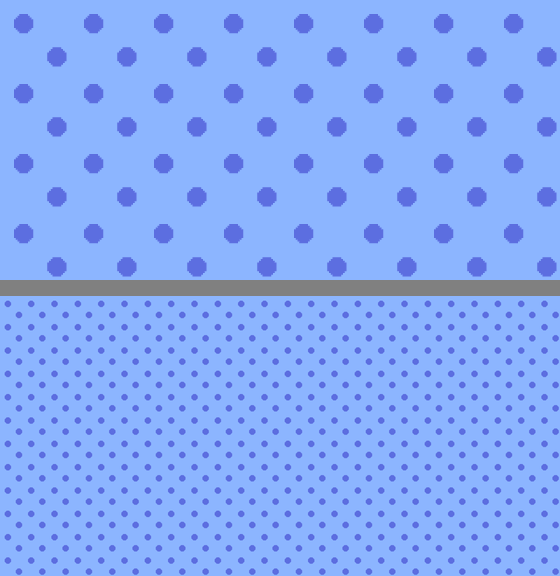
Top: one tile. Bottom: repeated 3 by 3.
A Shadertoy shader for this pattern:

```glsl
// Pixel-stepped polka dots in two staggered rows on a light blue ground.

const vec2 REPEATS = vec2(8.0, 4.0);  // tiles across and down
const float GRID = 40.0;              // steps along each side of a tile
const vec3 GROUND = vec3(0.55, 0.71, 1.0);
const vec3 DOT = vec3(0.36, 0.43, 0.88);

// Smoothed coverage of a box centred on the origin.
float boxCoverage(vec2 p, vec2 halfSize, vec2 pixel) {
    vec2 c = clamp((halfSize - abs(p)) / pixel + 0.5, 0.0, 1.0);
    return c.x * c.y;
}

// Stepped disc, eleven steps wide, as a union of boxes.
float steppedDot(vec2 p, vec2 pixel) {
    float coverage = 0.0;
    for (int i = 0; i < 4; i++) {
        float cut = float(i);
        vec2 halfSize = vec2(5.5 - cut, 2.5 + cut);
        coverage = max(coverage, boxCoverage(p, halfSize, pixel));
    }
    return coverage;
}

// Offset to the nearest copy of a centre in the repeating tile.
vec2 wrapOffset(vec2 p, vec2 centre) {
    return mod(p - centre + 0.5 * GRID, GRID) - 0.5 * GRID;
}

void mainImage(out vec4 fragColor, in vec2 fragCoord) {
    vec2 pixel = REPEATS * GRID / iResolution.xy;
    vec2 p = fragCoord * pixel;

    // Upper left and lower right dots of each tile
    float upper = steppedDot(wrapOffset(p, vec2(13.5, 26.5)), pixel);
    float lower = steppedDot(wrapOffset(p, vec2(32.5, 7.5)), pixel);

    fragColor = vec4(mix(GROUND, DOT, max(upper, lower)), 1.0);
}
```
